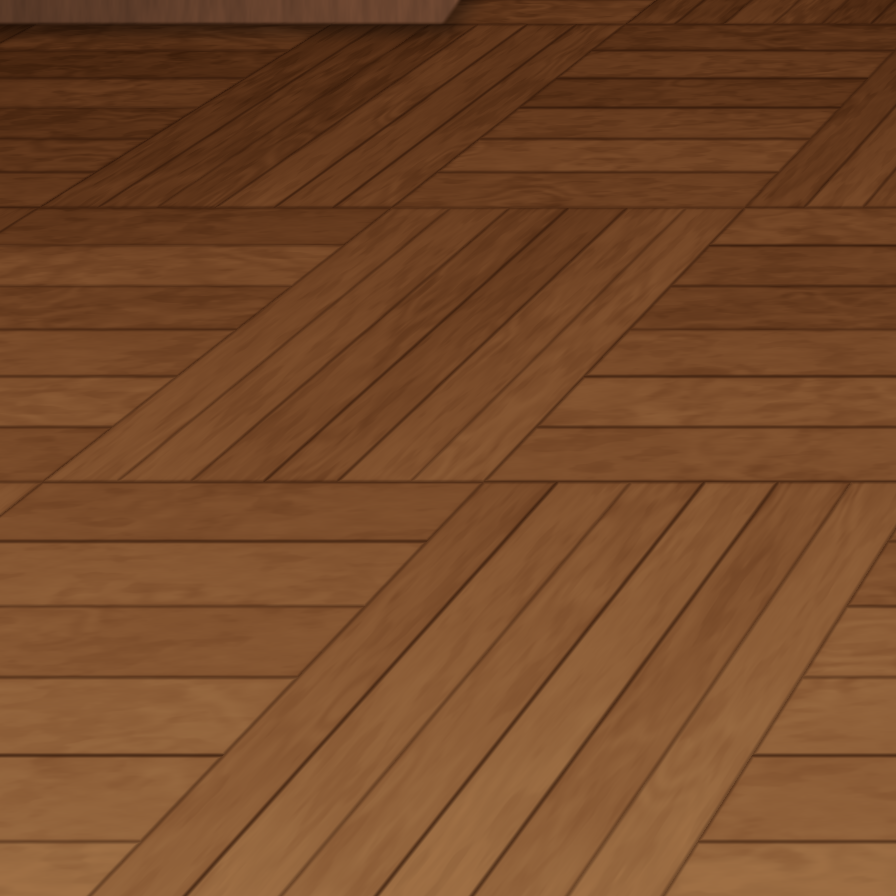
Give the GLSL for this texture, as a three.js fragment shader.

```glsl
// Basket-weave parquet floor in perspective: square blocks of six planks, turned
// in a checkerboard. Canvas points are projected onto the floor plane, split into
// blocks and planks, then shaded with noise grain, soft seams and a light falloff.
varying vec2 vUv;

const float PLANKS = 6.0;
const vec2 VANISHING = vec2(2.005, 2.0);
const vec2 BLOCK_ORIGIN = vec2(-1.2725, 0.6503);
const vec2 BLOCK_SIZE = vec2(0.32, 0.1616);
const vec3 SEAM_COLOR = vec3(0.19, 0.09, 0.035);
const vec3 DARK_WOOD = vec3(0.25, 0.128, 0.05);
const vec3 LIGHT_WOOD = vec3(0.59, 0.408, 0.248);
const vec3 WARM_TINT = vec3(0.022, -0.002, -0.006);
const vec3 BOARD_COLOR = vec3(0.40, 0.26, 0.18);

float hash(vec2 p) {
  vec3 q = fract(vec3(p.xyx) * 0.1031);
  q += dot(q, q.yzx + 33.33);
  return fract((q.x + q.y) * q.z);
}

float noise(vec2 p) {
  vec2 i = floor(p);
  vec2 f = fract(p);
  f = f * f * (3.0 - 2.0 * f);
  float low = mix(hash(i), hash(i + vec2(1.0, 0.0)), f.x);
  float high = mix(hash(i + vec2(0.0, 1.0)), hash(i + 1.0), f.x);
  return mix(low, high, f.y);
}

float fbm(vec2 p) {
  float sum = 0.0;
  float gain = 0.5;
  for (int i = 0; i < 3; i++) {
    sum += gain * noise(p);
    p = p * 2.03 + 17.3;
    gain *= 0.5;
  }
  return sum;
}

// Distance from a fraction in 0..1 to its nearest end
float edgeDistance(float f) {
  return min(f, 1.0 - f);
}

// Soft dark line that fades out with distance
float seam(float dist, float width) {
  return 1.0 - smoothstep(0.0, width, dist);
}

// Floor position in blocks: integer parts name the block
vec2 floorBlocks(vec2 uv, float depth) {
  vec2 ground = vec2((uv.x - VANISHING.x) / depth, 1.0 / depth);
  return (ground - BLOCK_ORIGIN) / BLOCK_SIZE;
}

// Brightness change from growth rings, dark streaks and fibres
float woodGrain(vec2 p, float seed) {
  vec2 q = p + vec2(seed * 91.0, seed * 57.0);
  float field = fbm(q * vec2(0.6, 1.4));
  float rings = sin(field * 38.0 + p.y * 3.0);
  float figure = smoothstep(0.35, 0.7, noise(q * vec2(0.7, 1.1) + 40.0));
  float streak = smoothstep(0.45, 0.62, fbm(q * vec2(1.8, 6.0) + 9.0));
  float fibre = fbm(q * vec2(3.5, 15.0)) - 0.44;
  float blotch = fbm(q * vec2(0.9, 2.5) + 23.0) - 0.44;
  return rings * mix(0.008, 0.05, figure) - (streak - 0.4) * 0.08 + fibre * 0.1 + blotch * 0.14;
}

// Light rises toward the viewer, with a shadow in the far left corner
float floorLight(vec2 uv) {
  float corner = (1.0 - smoothstep(0.0, 0.75, uv.x)) * smoothstep(0.6, 1.0, uv.y);
  return 1.01 - 0.77 * uv.y - 0.22 * corner;
}

vec3 parquet(vec2 uv) {
  float depth = VANISHING.y - uv.y;
  vec2 blocks = floorBlocks(uv, depth);
  vec2 block = floor(blocks);
  vec2 local = fract(blocks);
  bool receding = mod(block.x + block.y, 2.0) < 0.5;

  // x runs along the plank, y across it
  vec2 p = receding ? local.yx : local;
  float plank = floor(p.y * PLANKS);
  float across = fract(p.y * PLANKS);
  float seed = hash(block * 7.0 + vec2(plank * 1.7, plank * 3.1) + 50.0);

  // Seam distances in canvas units
  vec2 span = BLOCK_SIZE * vec2(0.72 * depth, depth * depth);
  vec2 plankSpan = receding ? span.yx : span;
  float sideDist = edgeDistance(across) * plankSpan.y / PLANKS;
  float endDist = edgeDistance(p.x) * plankSpan.x;
  float width = 0.0014 + 0.0013 * depth;
  float nearSeam = floor(p.y * PLANKS + 0.5);
  float strength = mix(0.4, 0.95, hash(block * 5.0 + nearSeam + 80.0));
  float line = max(seam(sideDist, width) * strength, seam(endDist, width) * 0.6);
  float groove = 1.0 - smoothstep(0.0, width * 2.5, min(sideDist, endDist));

  float tone = floorLight(uv) + (seed - 0.5) * 0.2;
  tone += woodGrain(vec2(p.x * PLANKS, across), seed) - groove * 0.05;
  tone = clamp(tone, -0.2, 1.1);
  vec3 wood = mix(DARK_WOOD, LIGHT_WOOD, tone) + WARM_TINT * max(0.0, 4.0 * tone * (1.0 - tone));
  return mix(wood, SEAM_COLOR, line * 0.72);
}

// Skirting board in the far left corner, over its contact shadow
vec3 addBoard(vec3 color, vec2 uv) {
  float right = 0.494 + (uv.y - 0.973) * 0.7;
  vec2 gap = vec2(uv.x - right, 0.974 - uv.y);
  float shadow = (1.0 - smoothstep(0.0, 0.04, gap.x)) * (1.0 - smoothstep(0.0, 0.025, gap.y));
  float mask = (1.0 - smoothstep(-0.004, 0.004, gap.x)) * (1.0 - smoothstep(-0.003, 0.003, gap.y));
  float streak = fbm(uv * vec2(110.0, 24.0)) - 0.44;
  vec3 board = BOARD_COLOR * (0.98 + streak * 0.25) * mix(0.88, 1.05, smoothstep(0.0, 0.4, uv.x));
  return mix(color * (1.0 - 0.35 * shadow), board, mask);
}

void main() {
  gl_FragColor = vec4(addBoard(parquet(vUv), vUv), 1.0);
}
```
